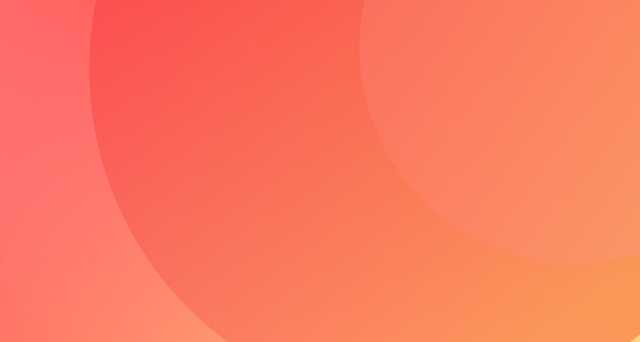
Write a Shadertoy shader that draws this background.

```glsl
// Warm coral-to-orange backdrop with two large overlapping gradient discs.

// Disc centre (x, y) and radius, in canvas heights
#define LARGE_DISC vec3(1.254, 0.800, 0.993)
#define SMALL_DISC vec3(1.685, 0.863, 0.634)
#define PINK_BLOOM vec3(0.0, 0.005, 0.03)
#define MAX_ORANGE vec3(1.0, 0.592, 1.0)

// Blend four corner colours across the canvas
vec3 cornerGradient(vec2 uv, vec3 topLeft, vec3 topRight, vec3 bottomLeft, vec3 bottomRight) {
    return mix(mix(bottomLeft, bottomRight, uv.x), mix(topLeft, topRight, uv.x), uv.y);
}

// Antialiased coverage of a disc
float discMask(vec2 p, vec3 disc, float pixel) {
    float dist = length(p - disc.xy) - disc.z;
    return 1.0 - smoothstep(-0.75 * pixel, 0.75 * pixel, dist);
}

void mainImage(out vec4 fragColor, in vec2 fragCoord) {
    vec2 uv = fragCoord / iResolution.xy;
    vec2 p = fragCoord / iResolution.y;
    float pixel = 1.0 / iResolution.y;

    // Pink backdrop, warming towards the lower right
    vec3 backdrop = cornerGradient(uv,
        vec3(1.00, 0.41, 0.40), vec3(0.99, 0.28, 0.28),
        vec3(1.00, 0.46, 0.40), vec3(1.00, 0.83, 0.50));
    backdrop += PINK_BLOOM * 4.0 * uv.y * (1.0 - uv.y);

    // Large disc, red at the top and orange at the lower right
    vec3 largeColor = cornerGradient(uv,
        vec3(0.985, 0.28, 0.32), vec3(0.975, 0.47, 0.31),
        vec3(0.980, 0.42, 0.39), vec3(0.985, 0.62, 0.35));
    largeColor = min(largeColor, MAX_ORANGE);

    // Small disc, a paler veil over the large one
    vec3 smallColor = cornerGradient(uv,
        vec3(0.985, 0.31, 0.36), vec3(0.985, 0.53, 0.37),
        vec3(0.985, 0.41, 0.39), vec3(0.985, 0.605, 0.40));

    vec3 color = mix(backdrop, largeColor, discMask(p, LARGE_DISC, pixel));
    color = mix(color, smallColor, discMask(p, SMALL_DISC, pixel));
    fragColor = vec4(color, 1.0);
}
```
